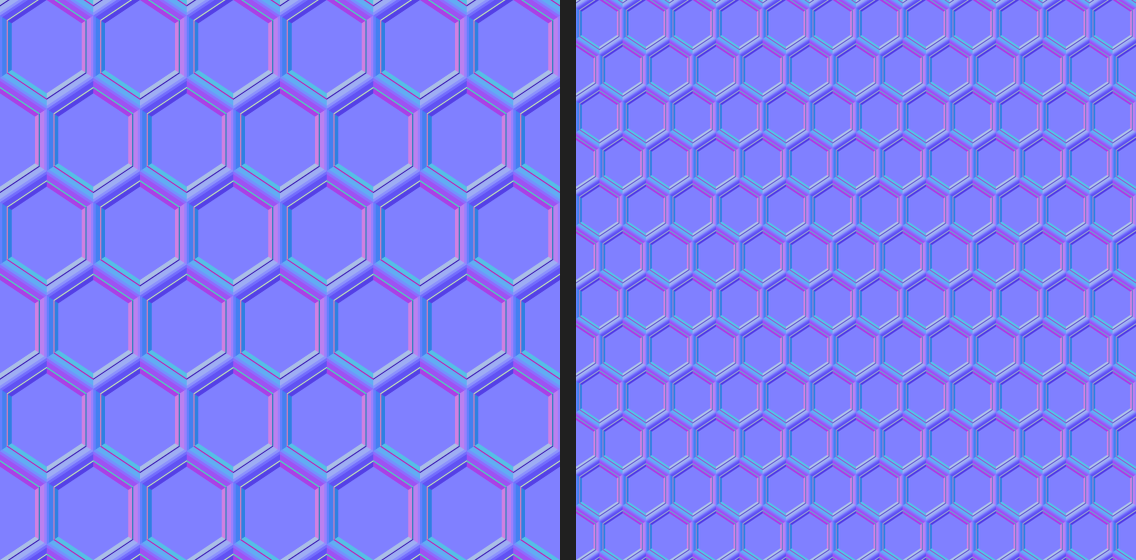
Left, the tile; right, the same tile 2 across and 2 down.
This texture map is drawn by a Shadertoy shader. Its source:

```glsl
// Tangent-space normal map of bevelled hexagonal tiles in offset rows.
// A hexagonal norm gives the inset from each tile rim; stepped slopes along
// it form groove, chamfers and a thin notch, and are encoded as colours.

const float REPEATS = 6.0;         // tiles across and rows down (even, so it wraps)
const float GROOVE_END = 0.050;    // insets: 0 at the rim, 1 at the tile centre
const float NOTCH_START = 0.146;
const float NOTCH_END = 0.167;
const float BEVEL_END = 0.250;
const float GROOVE_SLOPE = 0.10;
const float OUTER_SLOPE = 0.265;
const float NOTCH_SLOPE = -1.20;   // faces inward
const float INNER_SLOPE = 0.41;
const vec2 HEX_SLANT = vec2(1.0, 1.5);  // gradient of the slanted sides
const int SAMPLES = 4;             // antialiasing grid per axis

// 1 on the tile rim, 0 at its centre
float hexNorm(vec2 q) {
    q = abs(q);
    return max(2.0 * q.x, dot(q, HEX_SLANT));
}

// Outward gradient of the hexagonal norm
vec2 hexGradient(vec2 q) {
    vec2 a = abs(q);
    vec2 g = 2.0 * a.x > dot(a, HEX_SLANT) ? vec2(2.0, 0.0) : HEX_SLANT;
    return g * sign(q);
}

// Offset from the nearest point of a lattice with spacing (1, 2)
vec2 latticeOffset(vec2 p, vec2 origin) {
    const vec2 spacing = vec2(1.0, 2.0);
    vec2 q = (p - origin) / spacing;
    return (q - floor(q + 0.5)) * spacing;
}

// Stepped profile of the rim
float rimSlope(float inset) {
    if (inset < GROOVE_END) return GROOVE_SLOPE;
    if (inset < NOTCH_START) return OUTER_SLOPE;
    if (inset < NOTCH_END) return NOTCH_SLOPE;
    return inset < BEVEL_END ? INNER_SLOPE : 0.0;
}

vec3 normalColour(vec2 uv) {
    // Nearest tile of the two interleaved sets of rows
    vec2 p = uv * REPEATS;
    vec2 even = latticeOffset(p, vec2(0.0, 0.5));
    vec2 odd = latticeOffset(p, vec2(0.5, 1.5));
    vec2 q = hexNorm(even) < hexNorm(odd) ? even : odd;

    // Surface normal, encoded with green pointing down
    float slope = rimSlope(1.0 - hexNorm(q));
    vec3 normal = normalize(vec3(hexGradient(q) * slope, 1.0));
    return 0.5 + 0.5 * normal * vec3(1.0, -1.0, 1.0);
}

void mainImage(out vec4 fragColor, in vec2 fragCoord) {
    // Average a grid of samples inside the pixel
    vec3 sum = vec3(0.0);
    for (int j = 0; j < SAMPLES; j++) {
        for (int i = 0; i < SAMPLES; i++) {
            vec2 jitter = (vec2(i, j) + 0.5) / float(SAMPLES) - 0.5;
            sum += normalColour((fragCoord + jitter) / iResolution.xy);
        }
    }
    fragColor = vec4(sum / float(SAMPLES * SAMPLES), 1.0);
}
```
